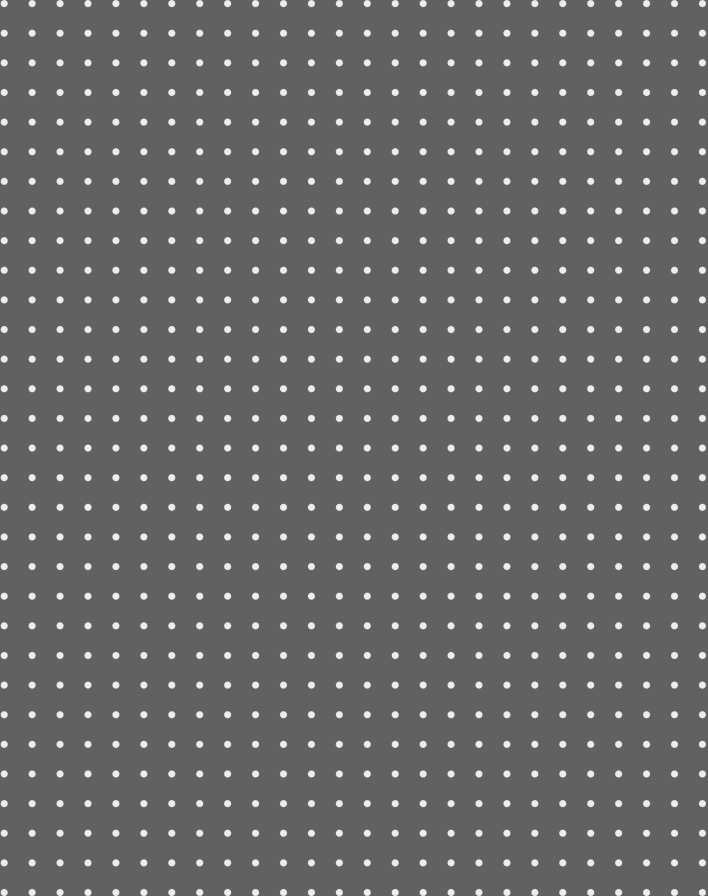
Reproduce this pattern procedurally as a WebGL 1 fragment shader.

```glsl
precision highp float;

uniform vec2 u_resolution;

// Offset from the nearest point of a grid that passes through origin
vec2 gridOffset(vec2 p, vec2 origin, vec2 pitch) {
    return mod(p - origin + 0.5 * pitch, pitch) - 0.5 * pitch;
}

// Signed distance to a disc
float disc(vec2 p, float radius) {
    return length(p) - radius;
}

void main() {
    // Canvas height is one unit
    vec2 p = gl_FragCoord.xy / u_resolution.y;
    float pixel = 1.0 / u_resolution.y;

    // 26 columns by 31 rows of dots
    vec2 offset = gridOffset(p, vec2(0.0047, 0.0039), vec2(0.03117, 0.03307));
    float dotMask = 1.0 - smoothstep(-0.75 * pixel, 0.75 * pixel, disc(offset, 0.0039));

    vec3 ground = vec3(0.38);
    vec3 dotColor = vec3(0.93);
    gl_FragColor = vec4(mix(ground, dotColor, dotMask), 1.0);
}
```
